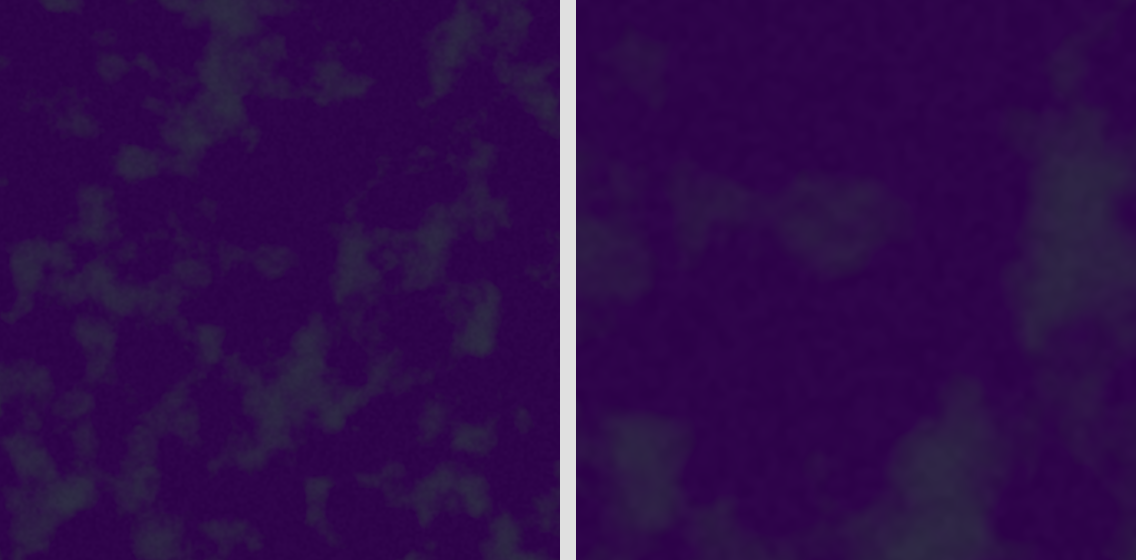
Left: the whole. Right: its middle third, enlarged.
Write a WebGL 2 fragment shader that draws this texture.

```glsl
#version 300 es
precision highp float;

uniform vec2 u_resolution;
out vec4 fragColor;

vec3 hash3(vec2 cell) {
    vec3 p = fract(vec3(cell.xyx) * vec3(0.1031, 0.1030, 0.0973));
    p += dot(p, p.yxz + 33.33);
    return fract((p.xxy + p.yzz) * p.zyx);
}

// Smooth cellular noise: random values blended around jittered cell points
float cellNoise(vec2 p) {
    vec2 cell = floor(p);
    vec2 local = p - cell;
    float total = 0.0;
    float weightSum = 0.0;
    for (int y = -1; y <= 1; y++) {
        for (int x = -1; x <= 1; x++) {
            vec2 offset = vec2(x, y);
            vec3 rnd = hash3(cell + offset);
            vec2 d = offset + 0.2 + 0.6 * rnd.xy - local;
            float falloff = max(0.0, 1.0 - dot(d, d) / 1.44);
            float weight = falloff * falloff * falloff;
            total += weight * rnd.z;
            weightSum += weight;
        }
    }
    return total / max(weightSum, 1e-5);
}

// Four octaves, normalised to 0..1
float cloudField(vec2 p) {
    float sum = 0.0;
    float amplitude = 0.5;
    for (int octave = 0; octave < 4; octave++) {
        sum += amplitude * cellNoise(p);
        p = p * 2.0 + vec2(17.3, 41.7);
        amplitude *= 0.5;
    }
    return sum / 0.9375;
}

void main() {
    vec2 uv = gl_FragCoord.xy / u_resolution.y;

    // Clouds rise softly out of a flat ground and saturate at their cores
    float height = max(0.0, cloudField(uv * 13.5 + 23.0) - 0.507);
    float haze = 1.0 - exp(-5.0 * height);
    vec3 color = mix(vec3(0.18, 0.013, 0.29), vec3(0.18, 0.2, 0.262), haze);

    // Faint fine grain
    color += 0.018 * (cellNoise(uv * 170.0 + 71.0) - 0.5);

    fragColor = vec4(color, 1.0);
}
```
